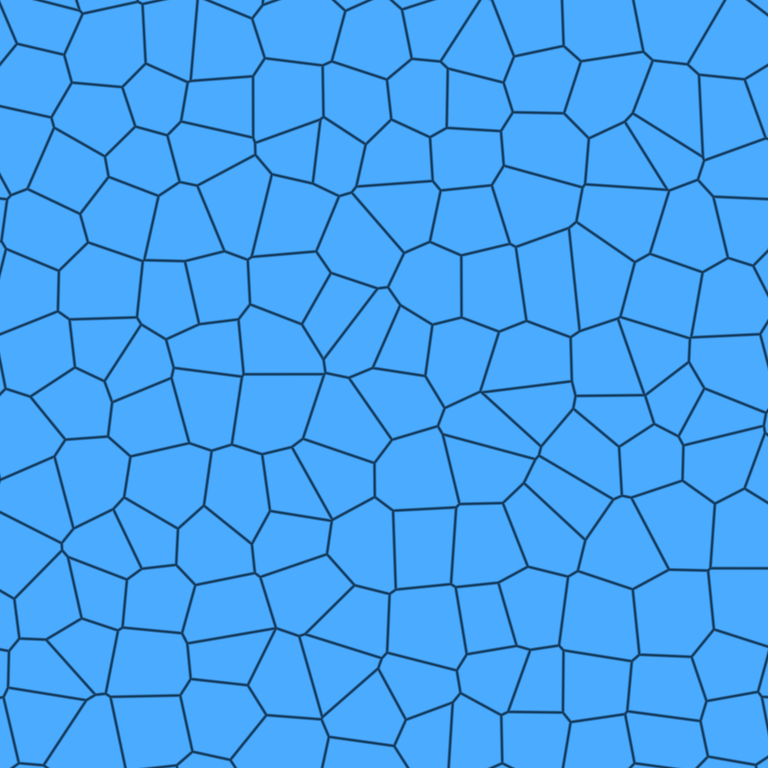
Write a three.js fragment shader that draws this pattern.

```glsl
// Irregular polygon cells in flat sky blue, parted by thin dark seams.
// Jittered grid points form a Voronoi diagram; the exact distance to the
// nearest cell border gives seams of even width with soft edges.

varying vec2 vUv;

const float CELLS = 12.0; // grid cells across the canvas

vec2 hash2(vec2 p) {
  vec3 q = fract(p.xyx * vec3(0.1031, 0.1030, 0.0973));
  q += dot(q, q.yzx + 33.33);
  return fract((q.xx + q.yz) * q.zy);
}

// Seed point of a grid cell, kept off the cell walls
vec2 seedPoint(vec2 cell) {
  return cell + 0.5 + 0.82 * (hash2(cell + 17.0) - 0.5);
}

// Distance from p to the nearest Voronoi border, in grid units
float borderDistance(vec2 p) {
  vec2 base = floor(p);
  vec2 nearestCell = base;
  vec2 toNearest = vec2(0.0);
  float best = 1e3;

  // Find the closest seed
  for (int y = -1; y <= 1; y++) {
    for (int x = -1; x <= 1; x++) {
      vec2 cell = base + vec2(float(x), float(y));
      vec2 toSeed = seedPoint(cell) - p;
      float d = dot(toSeed, toSeed);
      if (d < best) {
        best = d;
        toNearest = toSeed;
        nearestCell = cell;
      }
    }
  }

  // Measure to the bisector with each neighbouring seed
  float border = 1e3;
  for (int y = -2; y <= 2; y++) {
    for (int x = -2; x <= 2; x++) {
      if (x == 0 && y == 0) continue;
      vec2 toSeed = seedPoint(nearestCell + vec2(float(x), float(y))) - p;
      vec2 axis = normalize(toSeed - toNearest);
      border = min(border, dot(0.5 * (toSeed + toNearest), axis));
    }
  }
  return border;
}

void main() {
  vec3 cellBlue = vec3(0.29, 0.67, 1.0);
  vec3 seamNavy = vec3(0.067, 0.21, 0.335);

  // Back to canvas units, then fade from seam to cell
  float d = borderDistance(vUv * CELLS) / CELLS;
  vec3 color = mix(seamNavy, cellBlue, smoothstep(0.0, 0.0033, d));

  gl_FragColor = vec4(color, 1.0);
}
```
